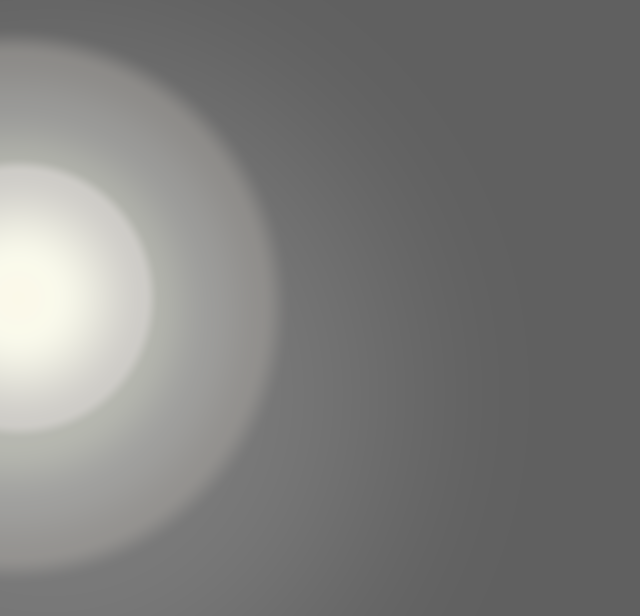
This background is drawn by a WebGL 1 fragment shader. Its source:

```glsl
precision highp float;
uniform vec2 u_resolution;

// Soft-edged disc: 1 inside, 0 outside
float softDisc(float dist, float radius, float blur) {
  return 1.0 - smoothstep(radius - blur, radius + blur, dist);
}

// Dim backdrop, lit from the lower left
vec3 backdrop(vec2 p) {
  float dist = length(p - vec2(0.08, 0.36));
  return vec3(0.378 + 0.1 * (1.0 - smoothstep(0.25, 0.8, dist)));
}

// Wide grey halo, darker and warmer towards its rim
vec3 haloColor(float dist, float height) {
  vec3 innerGrey = vec3(0.705, 0.71, 0.68);
  vec3 middleGrey = vec3(0.62, 0.62, 0.612);
  vec3 rimGrey = vec3(0.565, 0.558, 0.548);
  vec3 color = mix(innerGrey, middleGrey, smoothstep(0.22, 0.325, dist));
  color = mix(color, rimGrey, smoothstep(0.3, 0.42, dist));
  return color - 0.04 * (height - 0.5);
}

// Bright core, cream at the centre and pale grey at its rim
vec3 coreColor(float dist) {
  vec3 cream = vec3(0.985, 0.975, 0.915);
  vec3 ivory = vec3(0.98, 0.98, 0.925);
  vec3 paleGrey = vec3(0.805, 0.797, 0.78);
  vec3 color = mix(cream, ivory, smoothstep(0.0, 0.07, dist));
  return mix(color, paleGrey, smoothstep(0.05, 0.215, dist));
}

void main() {
  vec2 p = gl_FragCoord.xy / u_resolution.y;
  float haloDist = length(p - vec2(0.019, 0.504));
  float coreDist = length(p - vec2(0.03, 0.516));

  // Layers from back to front
  vec3 color = backdrop(p);
  color = mix(color, haloColor(haloDist, p.y), softDisc(haloDist, 0.43, 0.024));
  color = mix(color, coreColor(coreDist), softDisc(coreDist, 0.217, 0.012));

  gl_FragColor = vec4(color, 1.0);
}
```
